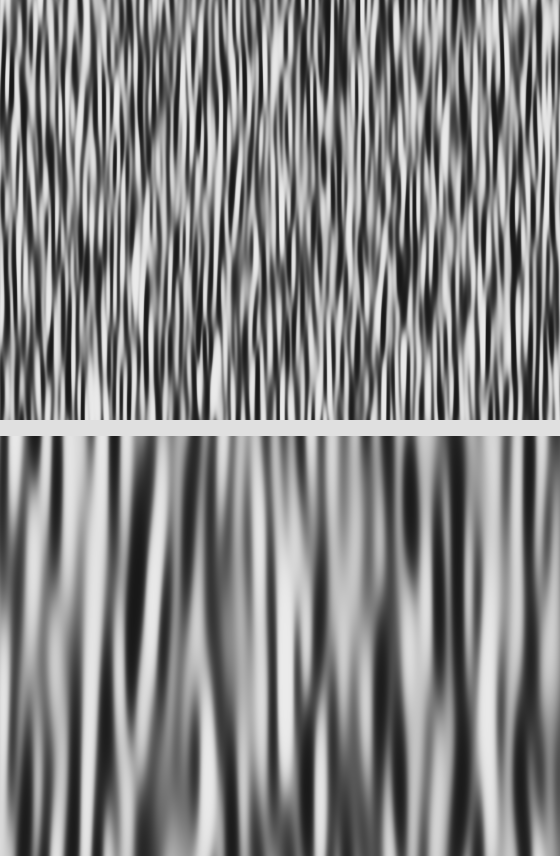
Top, the full canvas; bottom, a detail of the centre.
This texture is drawn by a Shadertoy shader. Its source:

```glsl
const float TAU = 6.28318;
const vec2 CELLS_PER_HEIGHT = vec2(29.5, 5.4);
const int STREAKS_PER_CELL = 6;
const vec3 DARK = vec3(0.085);
const vec3 LIGHT = vec3(0.922);

vec3 hash33(vec3 p) {
    p = fract(p * vec3(0.1031, 0.1030, 0.0973));
    p += dot(p, p.yxz + 33.33);
    return fract((p.xxy + p.yxx) * p.zyx);
}

// One wave packet with compact support of radius 1
float wavePacket(vec2 offset, vec2 frequency, float phase) {
    float falloff = max(1.0 - dot(offset, offset), 0.0);
    return falloff * falloff * falloff * cos(TAU * (dot(offset, frequency) + phase));
}

// Sum of randomly placed packets, scaled to about unit variance
float streakNoise(vec2 p, vec2 lowFrequency, vec2 highFrequency) {
    vec2 cell = floor(p);
    float sum = 0.0;
    for (int y = -1; y <= 1; y++)
    for (int x = -1; x <= 1; x++)
    for (int i = 0; i < STREAKS_PER_CELL; i++) {
        vec2 id = cell + vec2(x, y);
        vec3 place = hash33(vec3(id, float(i)) + 17.0);
        vec3 shape = hash33(vec3(id, float(i)) + 91.0);
        vec2 frequency = mix(lowFrequency, highFrequency, shape.xy);
        sum += wavePacket(p - id - place.xy, frequency, place.z);
    }
    return sum / sqrt(0.225 * float(STREAKS_PER_CELL));
}

// Logistic curve that spreads bell-shaped noise evenly over 0 to 1
float equalize(float value) {
    return 1.0 / (1.0 + exp(-1.75 * value));
}

void mainImage(out vec4 fragColor, in vec2 fragCoord) {
    vec2 p = fragCoord / iResolution.y * CELLS_PER_HEIGHT;

    // Broad to fine horizontal variation, with slight tilts either way
    float streaks = streakNoise(p, vec2(0.1, -0.55), vec2(2.1, 0.55));

    fragColor = vec4(mix(DARK, LIGHT, equalize(streaks)), 1.0);
}
```
